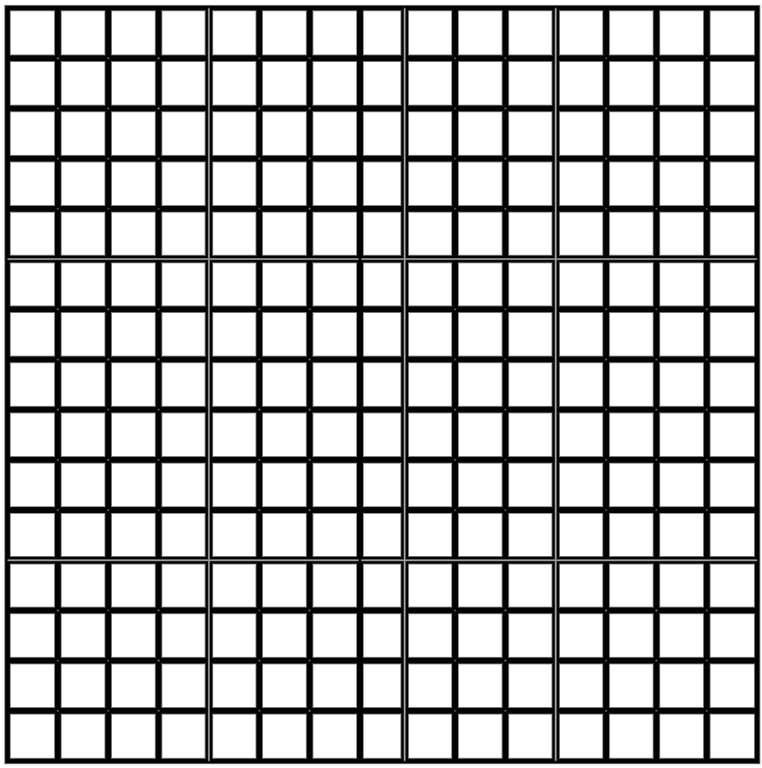
Give the GLSL for this pattern, as a WebGL 1 fragment shader.

```glsl
precision highp float;
// Black 15 x 15 grid on white, with one narrower column.
// Each point finds its nearest rule on both axes; rule widths, split seams
// and pale crossing specks are then distance tests on those two rules.

uniform vec2 u_resolution;

// All lengths are fractions of the canvas height.
#define CELLS 15.0
#define ORIGIN vec2(0.0098, 0.0091)
#define PITCH vec2(0.06556, 0.06536)
#define NARROW_LINE 7.0
#define NARROW_CUT 0.112
#define LINE_WIDTH 0.0087
#define RIM_WIDTH 0.0072
#define SEAM_WIDTH 0.0100
#define GAP_WIDTH 0.0017
#define SPECK_RADIUS 0.0011
#define SOFTNESS 0.0023
#define INK vec3(0.01)

float coverage(float dist) {
  return clamp(0.5 - dist / SOFTNESS, 0.0, 1.0);
}

float isLine(float index, float target) {
  return 1.0 - step(0.5, abs(index - target));
}

float ruleWidth(float index, float seam) {
  float rim = isLine(index, 0.0) + isLine(index, CELLS);
  return mix(mix(LINE_WIDTH, SEAM_WIDTH, seam), RIM_WIDTH, rim);
}

// Gradient noise, used to vary the specks from crossing to crossing.
vec2 gradientAt(vec2 cell) {
  float angle = 6.2832 * fract(sin(dot(cell, vec2(127.1, 311.7))) * 437.585);
  return vec2(cos(angle), sin(angle));
}

float gradientNoise(vec2 p) {
  vec2 i = floor(p), f = fract(p);
  vec2 w = f * f * (3.0 - 2.0 * f);
  vec2 e = vec2(1.0, 0.0);
  float low = mix(dot(gradientAt(i), f),
                  dot(gradientAt(i + e.xy), f - e.xy), w.x);
  float high = mix(dot(gradientAt(i + e.yx), f - e.yx),
                   dot(gradientAt(i + e.xx), f - e.xx), w.x);
  return mix(low, high, w.y);
}

void main() {
  vec2 p = gl_FragCoord.xy / u_resolution.y;

  // Grid coordinates: every rule falls on an integer
  vec2 grid = (p - ORIGIN) / PITCH;
  grid.x += NARROW_CUT * step(NARROW_LINE + 0.5 - 0.5 * NARROW_CUT, grid.x);
  vec2 index = clamp(floor(grid + 0.5), 0.0, CELLS);
  vec2 dist = abs(grid - index) * PITCH;

  // Rules, trimmed to the outer frame
  vec2 seam = vec2(isLine(index.x, 4.0) + isLine(index.x, 8.0) + isLine(index.x, 11.0),
                   isLine(index.y, 4.0) + isLine(index.y, 10.0));
  vec2 width = vec2(ruleWidth(index.x, seam.x), ruleWidth(index.y, seam.y));
  vec2 outside = (abs(grid - 0.5 * CELLS) - 0.5 * CELLS) * PITCH;
  float frame = max(outside.x, outside.y);
  vec2 edge = dist - 0.5 * width;
  float ink = coverage(max(min(edge.x, edge.y), frame - 0.5 * RIM_WIDTH));

  // Light gap along each seam; the narrow column's left rule interrupts it
  vec2 gap = seam * vec2(coverage(dist.x - 0.5 * GAP_WIDTH),
                         coverage(dist.y - 0.5 * GAP_WIDTH));
  float solidRule = isLine(index.x, NARROW_LINE);
  gap.y *= 1.0 - solidRule * coverage(dist.x - GAP_WIDTH);
  float light = 0.85 * max(gap.x, gap.y) * coverage(frame);

  // Faint specks where inner rules cross
  vec2 inner = step(0.5, index) * step(index, vec2(CELLS - 0.5));
  float speck = coverage(length(dist) - SPECK_RADIUS);
  speck *= inner.x * inner.y * (1.0 - solidRule);
  speck *= 0.42 + 0.3 * gradientNoise(index * 0.73 + 0.37);
  light = max(light, speck);

  vec3 color = mix(vec3(1.0), INK, ink);
  gl_FragColor = vec4(mix(color, vec3(1.0), light), 1.0);
}
```
